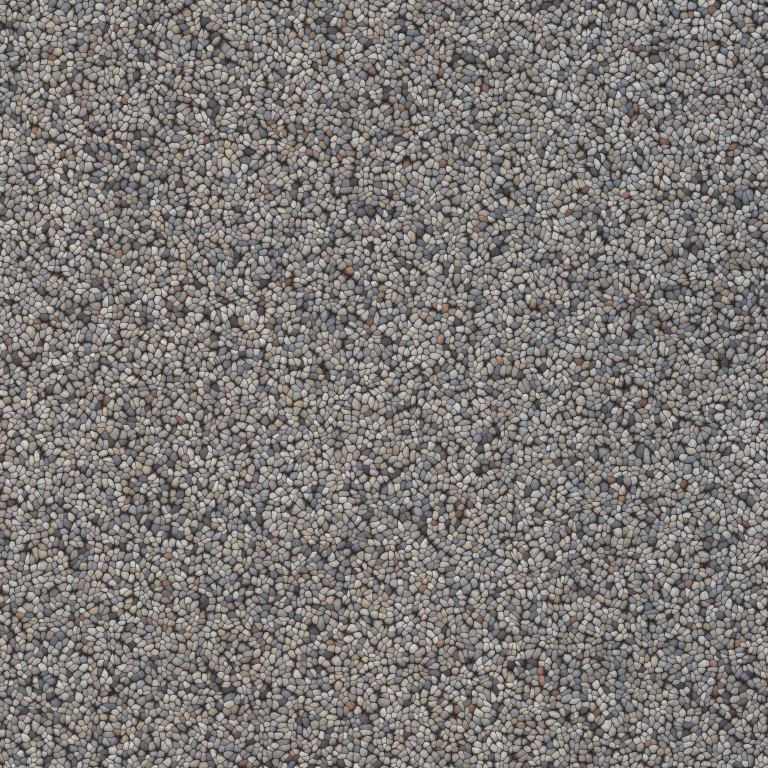
This texture is drawn by a WebGL 1 fragment shader. Its source:

```glsl
precision highp float;
// Fine washed gravel: small rounded grey, slate and tan pebbles with dark pores.

uniform vec2 u_resolution;

vec3 hash3(vec2 cell) {
  vec3 q = fract(cell.xyx * vec3(0.1031, 0.1030, 0.0973));
  q += dot(q, q.yxz + 33.33);
  return fract((q.xxy + q.yzz) * q.zyx);
}

float valueNoise(vec2 p) {
  vec2 cell = floor(p);
  vec2 f = fract(p);
  f = f * f * (3.0 - 2.0 * f);
  float low = mix(hash3(cell).x, hash3(cell + vec2(1.0, 0.0)).x, f.x);
  float high = mix(hash3(cell + vec2(0.0, 1.0)).x, hash3(cell + vec2(1.0)).x, f.x);
  return mix(low, high, f.y);
}

// Mostly warm grey stone, with some slate, tan, dark and a few rusty pebbles.
vec3 pebbleColor(vec3 rnd) {
  vec3 color = mix(vec3(0.49, 0.475, 0.46), vec3(0.665, 0.66, 0.645), rnd.y);
  if (rnd.x > 0.69) color = mix(vec3(0.36, 0.375, 0.405), vec3(0.53, 0.545, 0.57), rnd.y);
  if (rnd.x > 0.85) color = mix(vec3(0.51, 0.465, 0.415), vec3(0.66, 0.62, 0.56), rnd.y);
  if (rnd.x > 0.935) color = mix(vec3(0.27, 0.265, 0.275), vec3(0.41, 0.39, 0.385), rnd.y);
  if (rnd.x > 0.988) color = mix(vec3(0.42, 0.32, 0.28), vec3(0.57, 0.46, 0.40), rnd.y);
  return color;
}

vec3 gravel(vec2 p) {
  // Turned, gently bent rows hide the lattice; fine bends roughen the outlines.
  mat2 turn = mat2(0.82, 0.57, -0.57, 0.82);
  vec2 q = turn * p;
  q += 0.9 * vec2(valueNoise(p * 0.4), valueNoise(p * 0.4 + 31.0));
  q += 0.16 * vec2(valueNoise(p * 2.3 + 7.0), valueNoise(p * 2.3 + 43.0));

  vec2 home = floor(q);
  float nearest = 9.0;
  float second = 9.0;
  vec2 offset = vec2(0.0);
  vec2 pebble = home;

  // Staggered packing of ovals of differing size and direction.
  for (int y = -1; y <= 1; y++) {
    for (int x = -1; x <= 1; x++) {
      vec2 cell = home + vec2(float(x), float(y));
      vec3 rnd = hash3(cell);
      vec2 center = cell + 0.5 + vec2(0.70, 0.82) * (rnd.xy - 0.5);
      center.x += 0.5 * mod(cell.y, 2.0) - 0.25;
      vec2 d = q - center;
      float angle = 6.2832 * rnd.z;
      vec2 axis = vec2(cos(angle), sin(angle));
      vec2 local = vec2(dot(d, axis), dot(d, vec2(-axis.y, axis.x)));
      float size = 0.86 + 0.28 * fract(rnd.z * 17.0);
      float dist = length(local * vec2(0.86, 1.17)) / size;
      if (dist < nearest) {
        second = nearest;
        nearest = dist;
        offset = d;
        pebble = cell;
      } else {
        second = min(second, dist);
      }
    }
  }

  // Rounded stone lit from above, with a mottled surface.
  vec3 color = pebbleColor(hash3(pebble + 211.0));
  float light = 1.14 - 0.5 * nearest * nearest + dot(offset, turn * vec2(-0.10, 0.30));
  light += 0.20 * (valueNoise(p * 3.5 + 57.0) - 0.5);

  // Stones touch in soft shaded seams and leave deep pores between round ends.
  float seam = 1.0 - smoothstep(0.0, 0.17, second - nearest);
  float pore = smoothstep(0.47, 0.68, nearest);
  color = mix(color * light, vec3(0.27, 0.25, 0.24), 0.85 * seam);
  return mix(color, vec3(0.15, 0.125, 0.12), pore * (0.45 + 0.5 * seam));
}

void main() {
  vec2 pixel = 1.0 / vec2(u_resolution.y);
  vec2 uv = gl_FragCoord.xy * pixel;

  // Four samples per pixel smooth the pebble edges.
  vec3 color = vec3(0.0);
  for (int i = 0; i < 4; i++) {
    float k = float(i);
    vec2 jitter = vec2(mod(k, 2.0), floor(k / 2.0)) * 0.5 - 0.25;
    color += 0.25 * gravel((uv + jitter * pixel) * 113.0);
  }

  // Broad tonal drift and a few small brownish stains.
  float drift = 0.6 * valueNoise(uv * 5.0 + 3.0) + 0.4 * valueNoise(uv * 14.0 + 19.0);
  color *= 1.0 + 0.10 * (drift - 0.5);
  float stain = smoothstep(0.84, 1.0, 0.75 * valueNoise(uv * 15.0 + 71.0) + 0.25 * valueNoise(uv * 45.0));
  color *= mix(vec3(1.0), vec3(0.78, 0.74, 0.68), stain);
  color *= mix(vec3(1.01, 1.0, 0.995), vec3(0.96, 0.97, 0.985), smoothstep(0.5, 1.4, uv.x + 0.4 * uv.y));
  gl_FragColor = vec4(color, 1.0);
}
```
